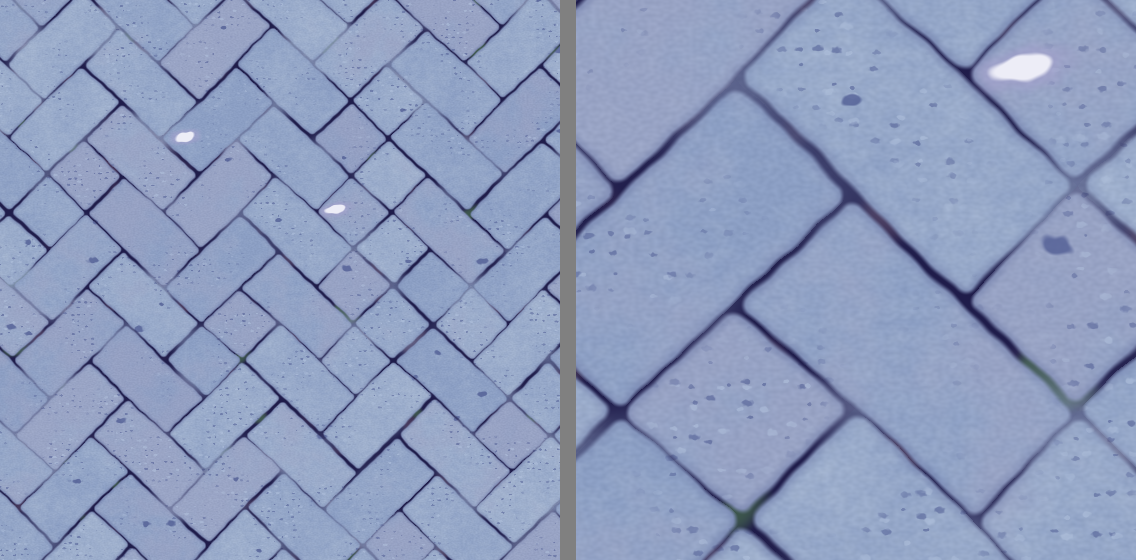
Left, the full canvas; right, a detail of the centre.
A Shadertoy shader for this texture:

```glsl
// Weathered blue paving bricks laid in a diagonal herringbone. Each point is
// mapped to a 2:1 brick by its cell sum modulo four; a rounded box distance
// gives the joints, and gradient noise gives wear, stains and uneven laying.

const vec2  ORIGIN      = vec2(0.0104, 0.8854); // left corner of one brick
const vec2  HALF_STEP   = vec2(0.0682, 0.0662); // half diagonal of a unit cell
const float SHEAR       = 0.024;                // slight lean of the columns
const float HALF_JOINT  = 0.019;                // in brick widths
const float CORNER      = 0.075;
const float LAY_JITTER  = 0.016;
const float WARP        = 0.07;
const float EDGE_SOFT   = 0.020;
const float SPLIT_BASE  = 0.06;                 // share of bricks cut in half
const float SPLIT_MID   = 0.34;                 // extra share near the centre
const vec2  SMUDGE      = vec2(0.330, 0.755);   // first white smudge
const vec2  SMUDGE_STEP = vec2(0.270, -0.129);

const vec3 BLUE   = vec3(0.545, 0.620, 0.765);
const vec3 PALE   = vec3(0.645, 0.710, 0.815);
const vec3 MAUVE  = vec3(0.590, 0.620, 0.755);
const vec3 SHADE  = vec3(0.400, 0.450, 0.640);
const vec3 PIT    = vec3(0.300, 0.350, 0.570);
const vec3 JOINT  = vec3(0.120, 0.110, 0.290);
const vec3 MOSS   = vec3(0.240, 0.340, 0.300);
const vec3 RUST   = vec3(0.360, 0.270, 0.380);
const vec3 CHALK  = vec3(0.930, 0.930, 0.970);

vec2 hash2(vec2 p) {
    vec3 q = fract(p.xyx * vec3(0.1031, 0.1030, 0.0973));
    q += dot(q, q.yzx + 33.33);
    return fract((q.xx + q.yz) * q.zy);
}

vec2 gradientAt(vec2 cell) {
    float angle = 6.2832 * hash2(cell).x;
    return vec2(cos(angle), sin(angle));
}

float noise(vec2 p) {
    vec2 i = floor(p), f = p - i;
    vec2 w = f * f * f * (f * (f * 6.0 - 15.0) + 10.0);
    vec2 e = vec2(1.0, 0.0);
    float low  = mix(dot(gradientAt(i), f), dot(gradientAt(i + e), f - e), w.x);
    float high = mix(dot(gradientAt(i + e.yx), f - e.yx),
                     dot(gradientAt(i + 1.0), f - 1.0), w.x);
    return mix(low, high, w.y);
}

float fbm(vec2 p) {
    float sum = 0.0, amp = 0.6;
    for (int i = 0; i < 4; i++) {
        sum += amp * noise(p);
        p = mat2(1.6, 1.2, -1.2, 1.6) * p + 17.3;
        amp *= 0.55;
    }
    return sum;
}

float roundBox(vec2 p, vec2 halfSize, float r) {
    vec2 q = abs(p) - halfSize + r;
    return length(max(q, 0.0)) + min(max(q.x, q.y), 0.0) - r;
}

// One optional ragged spot per grid cell; share is the fraction of cells used.
float spots(vec2 p, float share, float radius) {
    vec2 cell = floor(p), pick = hash2(cell + 71.0), place = hash2(cell + 13.0);
    vec2 offset = p - cell - mix(vec2(0.3), vec2(0.7), place);
    float r = radius * mix(0.4, 1.0, pick.y);
    float d = length(offset * vec2(0.8, 1.3)) + 0.12 * noise(p * 5.0);
    return step(pick.x, share) * (1.0 - smoothstep(r * 0.5, r, d));
}

void mainImage(out vec4 fragColor, in vec2 fragCoord) {
    vec2 uv = fragCoord / iResolution.y;
    float pixel = 0.75 / (iResolution.y * HALF_STEP.x * 1.414);

    // Diagonal brick axes, gently warped
    vec2 s = uv - ORIGIN;
    s.x += SHEAR * s.y;
    s /= HALF_STEP;
    vec2 g = 0.5 * vec2(s.x + s.y, s.x - s.y);
    vec2 flatG = g;
    g += WARP * vec2(noise(flatG * 0.6), noise(flatG * 0.6 + 40.0));
    g += 0.022 * vec2(noise(flatG * 5.0), noise(flatG * 5.0 + 90.0));

    // Herringbone lookup: brick corner, local position, long axis on x
    vec2 cell = floor(g);
    float k = mod(cell.x + cell.y, 4.0);
    bool descending = k > 1.5;
    if (k > 0.5 && k < 1.5) cell.x -= 1.0;
    if (k > 2.5) cell.y -= 1.0;
    vec2 local = descending ? (g - cell).yx : g - cell;
    vec2 size = vec2(2.0, 1.0), id = cell + 60.0;

    // Some bricks are cut in two
    vec2 middle = (cell + (descending ? vec2(0.5, 1.0) : vec2(1.0, 0.5)));
    vec2 fromCentre = vec2(middle.x + middle.y, middle.x - middle.y) * HALF_STEP + ORIGIN - 0.5;
    if (hash2(id + 7.0).x < SPLIT_BASE + SPLIT_MID * exp(-14.0 * dot(fromCentre, fromCentre))) {
        id += 200.0 * floor(local.x);
        local.x = fract(local.x);
        size.x = 1.0;
    }
    vec2 shift = (hash2(id) - 0.5) * 2.0 * LAY_JITTER;
    float d = roundBox(local - 0.5 * size - shift, 0.5 * size - HALF_JOINT, CORNER);

    // Brick face: own tint, broad stains and fine grain
    vec2 tint = hash2(id + 31.0);
    float stain = fbm(s * 0.9), grain = fbm(s * vec2(5.0, 7.0) + id);
    vec3 color = mix(BLUE, PALE, clamp(0.12 + 0.62 * tint.x + 0.55 * stain + 0.5 * grain, 0.0, 1.0));
    color = mix(color, MAUVE, 0.65 * smoothstep(0.55, 0.95, tint.y + 0.5 * stain));
    color += 0.035 * noise(s * vec2(18.0, 26.0));

    // Pits, pale flecks and rare deep chips
    float rough = smoothstep(-0.2, 0.35, noise(s * 0.8 + 5.0) + 0.3 * (tint.x - 0.5));
    color = mix(color, PIT, 0.55 * rough * spots(s * 6.0, 0.40, 0.30));
    color = mix(color, PALE + 0.06, 0.5 * rough * spots(s * 5.0 + 9.3, 0.35, 0.30));
    color = mix(color, PIT, 0.75 * spots(s * 1.7 + 3.7, 0.045, 0.26));

    // Joints: soft grimy edge, then a dark line that fades in and out
    float strength = mix(0.25, 1.0, smoothstep(-0.32, 0.12, noise(flatG * 0.9 + 21.0)));
    float soft = max(EDGE_SOFT, pixel);
    color = mix(color, SHADE, 0.5 * strength * smoothstep(-0.075, 0.01, d));
    vec3 filler = mix(JOINT, RUST, 0.6 * smoothstep(0.15, 0.45, noise(s * 1.3 + 33.0)));
    filler = mix(filler, MOSS, smoothstep(0.32, 0.5, noise(s * 1.1 + 77.0)));
    color = mix(color, filler, strength * smoothstep(-soft, soft, d));

    // White smudges with a faint halo
    for (int i = 0; i < 2; i++) {
        vec2 q = uv - SMUDGE - float(i) * SMUDGE_STEP;
        q.y -= 0.15 * q.x;
        float r = length(q / vec2(0.019, 0.009)) + 0.45 * noise(uv * 70.0);
        color = mix(color, MAUVE + vec3(0.06, 0.0, 0.05), 0.5 * (1.0 - smoothstep(0.9, 1.9, r)));
        color = mix(color, CHALK, 1.0 - smoothstep(0.75, 1.05, r));
    }
    fragColor = vec4(clamp(color, 0.0, 1.0), 1.0);
}
```
